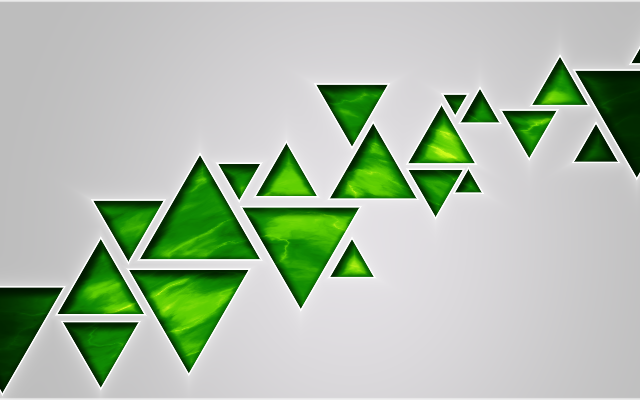
Reproduce this background procedurally as a WebGL 2 fragment shader.

```glsl
#version 300 es
precision highp float;
// Triangular windows cut in a pale grey sheet, showing a glowing green cloudscape.
// Each window is a signed distance to an equilateral triangle; the clouds are
// sheared fractal noise with ridged veins, lit by a few soft pools of light.
// Lengths are in hundredths of the canvas height.

uniform vec2 u_resolution;
out vec4 fragColor;

// Windows: centre x, base y, half width.
const vec3 upward[11] = vec3[11](
  vec3(50.0, 35.2, 15.0), vec3(25.2, 21.5, 10.8), vec3(71.6, 51.0, 7.6),
  vec3(93.3, 50.4, 10.8), vec3(110.4, 59.2, 8.3), vec3(120.0, 69.4, 4.8),
  vec3(140.0, 73.8, 6.9), vec3(149.0, 59.6, 5.4), vec3(117.1, 51.9, 3.3),
  vec3(88.0, 30.8, 5.4), vec3(162.1, 84.2, 4.2));
const vec3 downward[11] = vec3[11](
  vec3(0.6, 28.1, 15.2), vec3(32.1, 49.8, 8.75), vec3(25.2, 19.4, 9.4),
  vec3(47.2, 32.5, 14.9), vec3(59.8, 59.0, 5.2), vec3(75.2, 48.1, 14.6),
  vec3(88.0, 78.8, 8.9), vec3(108.9, 57.5, 6.75), vec3(113.8, 76.3, 2.9),
  vec3(132.3, 72.3, 6.8), vec3(159.2, 82.3, 15.4));

// Pools of light: centre, radius.
const vec3 pools[7] = vec3[7](
  vec3(43.0, 24.0, 7.5), vec3(27.0, 26.0, 5.5), vec3(73.0, 50.0, 9.0),
  vec3(94.0, 51.0, 8.0), vec3(88.0, 32.0, 5.0), vec3(135.0, 73.0, 6.0),
  vec3(112.0, 61.0, 6.0));

float hash(vec2 p) {
  vec3 q = fract(p.xyx * 0.1031);
  q += dot(q, q.yzx + 33.33);
  return fract((q.x + q.y) * q.z);
}

float noise(vec2 p) {
  vec2 i = floor(p), f = fract(p);
  f = f * f * (3.0 - 2.0 * f);
  return mix(mix(hash(i), hash(i + vec2(1, 0)), f.x),
             mix(hash(i + vec2(0, 1)), hash(i + vec2(1, 1)), f.x), f.y);
}

float fbm(vec2 p) {
  float sum = 0.0, amp = 0.5;
  for (int i = 0; i < 5; i++) {
    sum += amp * noise(p);
    p = mat2(1.6, 1.2, -1.2, 1.6) * p + 7.3;
    amp *= 0.5;
  }
  return sum;
}

float triangle(vec2 p, vec3 t, float facing) {
  vec2 q = vec2(abs(p.x - t.x), (p.y - t.y) * facing);
  return max(-q.y, (q.x - t.z) * 0.866 + q.y * 0.5);
}

float windows(vec2 p) {
  float d = 1000.0;
  for (int i = 0; i < 11; i++) {
    d = min(d, triangle(p, upward[i], 1.0));
    d = min(d, triangle(p, downward[i], -1.0));
  }
  return d;
}

// Brightness of the cloudscape.
float clouds(vec2 p) {
  float light = 0.08 + 0.38 * smoothstep(-5.0, 36.0, p.x)
                            * (1.0 - smoothstep(138.0, 156.0, p.x));
  for (int i = 0; i < 7; i++) {
    vec2 q = (p - pools[i].xy) / pools[i].z;
    light += 0.36 * exp(-dot(q, q));
  }
  // Streaks climb on the left and sink towards the right.
  vec2 q = vec2(p.x * 0.07, (p.y - 9.0 * sin((p.x - 40.0) * 0.045)) * 0.19);
  q += 0.9 * (vec2(fbm(q * 1.5), fbm(q * 1.5 + 19.0)) - 0.5);
  float body = fbm(q * 1.4 + 3.0);
  float ridge = 1.0 - abs(2.0 * noise(q * 0.9 + 11.0) - 1.0);
  float vein = pow(ridge, 9.0) * (0.4 + fbm(q * 5.0));
  return light * (0.35 + 1.25 * body + 0.5 * vein);
}

vec3 greens(float t) {
  vec3 c = mix(vec3(0.0, 0.11, 0.0), vec3(0.06, 0.54, 0.01), smoothstep(0.0, 0.46, t));
  c = mix(c, vec3(0.37, 0.81, 0.01), smoothstep(0.42, 0.74, t));
  return mix(c, vec3(0.8, 0.98, 0.1), smoothstep(0.72, 1.1, t));
}

void main() {
  float pixel = 100.0 / u_resolution.y;
  vec2 p = gl_FragCoord.xy * pixel;
  float d = windows(p);

  // Grey sheet, palest near the middle, with light strips at top and bottom.
  float fade = smoothstep(0.0, 95.0, length((p - vec2(88.0, 40.0)) * vec2(1.0, 0.85)));
  vec3 color = mix(vec3(0.89, 0.88, 0.895), vec3(0.74), fade);
  color = mix(color, vec3(0.96), 0.8 * smoothstep(49.3, 49.8, abs(p.y - 50.0)));

  // Soft halo and crisp white rim around each window.
  color = mix(color, vec3(0.97), 0.55 * exp(-max(d, 0.0) / 1.5));
  color = mix(color, vec3(1.0), 1.0 - smoothstep(0.25, 0.25 + pixel, d));

  // Clouds inside, shaded by the sheet from the upper left.
  float depth = -windows(p + vec2(-0.6, 0.8));
  float shade = mix(0.3, 1.0, smoothstep(-0.6, 2.4, depth));
  vec3 inside = greens(clouds(p) * shade) * mix(0.55, 1.0, shade);
  color = mix(color, inside, 1.0 - smoothstep(-0.5 * pixel, 0.5 * pixel, d));

  fragColor = vec4(color, 1.0);
}
```
